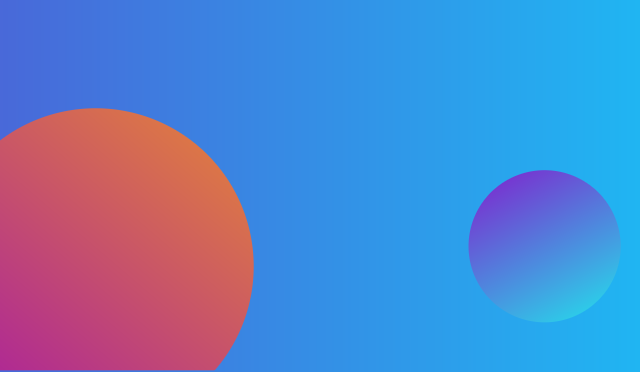
This background is drawn by a WebGL 1 fragment shader. Its source:

```glsl
precision highp float;
// Two gradient-filled discs over a horizontal blue gradient.
// Lengths are in canvas heights; each disc is a distance function
// shaded by a linear ramp along its own diagonal.

uniform vec2 u_resolution;

// Antialiased coverage of a disc
float discMask(vec2 offset, float radius) {
    float pixel = 1.0 / u_resolution.y;
    return clamp(0.5 + (radius - length(offset)) / pixel, 0.0, 1.0);
}

// Linear ramp across a disc, from 0 to 1 along a direction
float discRamp(vec2 offset, float radius, vec2 direction) {
    return clamp(0.5 + 0.5 * dot(offset, normalize(direction)) / radius, 0.0, 1.0);
}

void main() {
    vec2 p = gl_FragCoord.xy / u_resolution.y;
    float across = gl_FragCoord.x / u_resolution.x;

    // Background: indigo blue to sky blue
    vec3 color = mix(vec3(0.285, 0.41, 0.85), vec3(0.125, 0.71, 0.95), across);

    // Large warm disc, cut off just above the bottom edge
    vec2 warmOffset = p - vec2(0.257, 0.284);
    vec3 warm = mix(vec3(0.68, 0.15, 0.59), vec3(0.86, 0.46, 0.28),
                    discRamp(warmOffset, 0.425, vec2(0.65, 0.76)));
    float aboveCut = clamp(0.5 + (p.y - 0.0045) * u_resolution.y, 0.0, 1.0);
    color = mix(color, warm, discMask(warmOffset, 0.425) * aboveCut);

    // Small cool disc, violet to cyan
    vec2 coolOffset = p - vec2(1.464, 0.338);
    vec3 cool = mix(vec3(0.46, 0.22, 0.82), vec3(0.18, 0.79, 0.91),
                    discRamp(coolOffset, 0.2045, vec2(0.5, -0.86)));
    color = mix(color, cool, discMask(coolOffset, 0.2045));

    gl_FragColor = vec4(color, 1.0);
}
```
